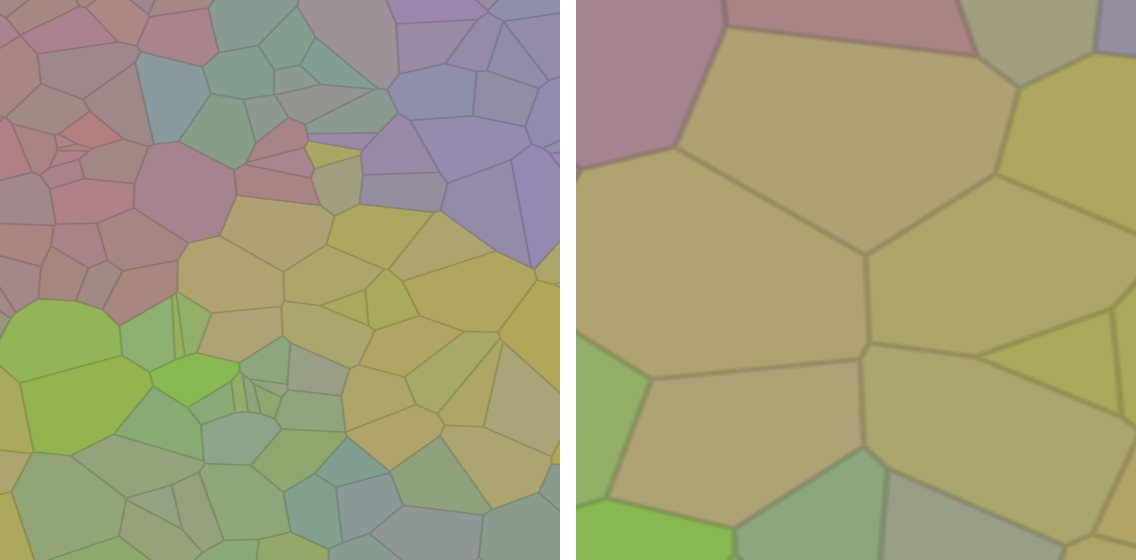
Left: the whole. Right: its middle third, enlarged.
Reproduce this pattern procedurally as a three.js fragment shader.

```glsl
// Muted stained-glass mosaic: an uneven Voronoi diagram with thin dark seams.
// Sites gather in clusters on a coarse grid, so cells vary from slivers to slabs.
// Each cell takes its tint from broad colour zones sampled around its site.

varying vec2 vUv;

const vec2 GRID = vec2(4.0, 5.0);      // clusters across and up
const int MAX_SITES = 18;              // most sites in one cluster
const int REACH = 2;                   // neighbouring clusters searched
const float SEAM_WIDTH = 0.0036;       // soft half width of a seam
const float SEAM_DARKNESS = 0.14;

const vec3 KHAKI  = vec3(0.68, 0.65, 0.41);
const vec3 ROSE   = vec3(0.65, 0.52, 0.52);
const vec3 SAGE   = vec3(0.56, 0.65, 0.47);
const vec3 SLATE  = vec3(0.53, 0.61, 0.57);
const vec3 VIOLET = vec3(0.58, 0.54, 0.66);
const vec3 LIME   = vec3(0.56, 0.71, 0.35);

// Three random values from 0 to 1, without sine
vec3 hash3(vec2 p) {
  vec3 h = fract(p.xyx * vec3(0.1031, 0.1030, 0.0973));
  h += dot(h, h.yxz + 33.33);
  return fract((h.xxy + h.yzz) * h.zyx);
}

// Sparse clusters hold one site, dense ones many; density falls to the right
int siteCount(vec2 cluster) {
  float density = mix(1.2, 0.5, clamp(cluster.x / GRID.x, 0.0, 1.0));
  float h = hash3(cluster + 71.7).x;
  return 1 + int(14.0 * density * pow(h, 1.5));
}

// Site position in grid units, packed more tightly near the cluster centre
vec2 sitePosition(vec2 cluster, int index) {
  vec2 centre = 0.25 + 0.5 * hash3(cluster + 23.4).xy;
  vec2 spread = 2.0 * hash3(cluster + vec2(17.31, 9.73) * float(index + 1)).xy - 1.0;
  return cluster + centre + 0.5 * spread * length(spread);
}

vec2 nearestSite(vec2 p) {
  vec2 best = p;
  float bestDist = 1e5;
  for (int y = -REACH; y <= REACH; y++) {
    for (int x = -REACH; x <= REACH; x++) {
      vec2 cluster = floor(p) + vec2(float(x), float(y));
      int count = siteCount(cluster);
      for (int i = 0; i < MAX_SITES; i++) {
        if (i >= count) break;
        vec2 site = sitePosition(cluster, i);
        float dist = dot(site - p, site - p);
        if (dist < bestDist) { bestDist = dist; best = site; }
      }
    }
  }
  return best;
}

// Returns the closest neighbour site in xy and the distance to its border in z
vec3 nearestBorder(vec2 p, vec2 own) {
  vec3 best = vec3(own, 1e5);
  for (int y = -REACH; y <= REACH; y++) {
    for (int x = -REACH; x <= REACH; x++) {
      vec2 cluster = floor(p) + vec2(float(x), float(y));
      int count = siteCount(cluster);
      for (int i = 0; i < MAX_SITES; i++) {
        if (i >= count) break;
        vec2 site = sitePosition(cluster, i);
        vec2 gap = site - own;
        if (dot(gap, gap) < 1e-6) continue;
        float dist = dot(0.5 * (own + site) - p, normalize(gap));
        if (dist < best.z) best = vec3(site, dist);
      }
    }
  }
  return best;
}

// Soft elliptical mask
float zone(vec2 p, vec2 centre, vec2 radius) {
  return 1.0 - smoothstep(0.88, 1.12, length((p - centre) / radius));
}

// Broad colour zones layered over a khaki ground
vec3 zoneColor(vec2 p) {
  vec3 c = KHAKI;
  c = mix(c, SAGE, zone(p, vec2(0.30, 0.10), vec2(0.30, 0.20)));
  c = mix(c, SLATE, zone(p, vec2(0.85, 0.06), vec2(0.38, 0.16)));
  c = mix(c, SAGE, zone(p, vec2(0.03, 0.48), vec2(0.12, 0.10)));
  c = mix(c, SAGE, zone(p, vec2(0.48, 0.24), vec2(0.16, 0.10)));
  c = mix(c, ROSE, zone(p, vec2(0.15, 0.76), vec2(0.42, 0.30)));
  c = mix(c, SLATE, zone(p, vec2(0.48, 0.92), vec2(0.17, 0.18)));
  c = mix(c, VIOLET, zone(p, vec2(0.95, 0.85), vec2(0.36, 0.27)));
  return mix(c, LIME, zone(p, vec2(0.25, 0.36), vec2(0.17, 0.13)));
}

// Zone tint with a slight shift of place, hue and saturation per cell
vec3 cellColor(vec2 site) {
  vec3 place = hash3(site * 37.0 + 5.1);
  vec3 shift = hash3(site * 53.0 + 91.3) - 0.5;
  vec3 c = zoneColor(site / GRID + 0.1 * (place.xy - 0.5));
  float grey = dot(c, vec3(0.3, 0.59, 0.11));
  shift -= dot(shift, vec3(0.3, 0.59, 0.11));
  return mix(vec3(grey), c, 0.75 + 0.5 * place.z) + 0.06 * shift;
}

void main() {
  vec2 p = vUv * GRID;
  vec2 own = nearestSite(p);
  vec3 border = nearestBorder(p, own);
  float dist = border.z / GRID.x;

  // Blend neighbours at the border, then lay the dark seam over it
  float blend = 0.5 * (1.0 - smoothstep(0.0, 0.0018, dist));
  vec3 color = mix(cellColor(own), cellColor(border.xy), blend);
  float seam = 1.0 - smoothstep(0.0, SEAM_WIDTH, dist);
  gl_FragColor = vec4(color * (1.0 - SEAM_DARKNESS * seam), 1.0);
}
```
